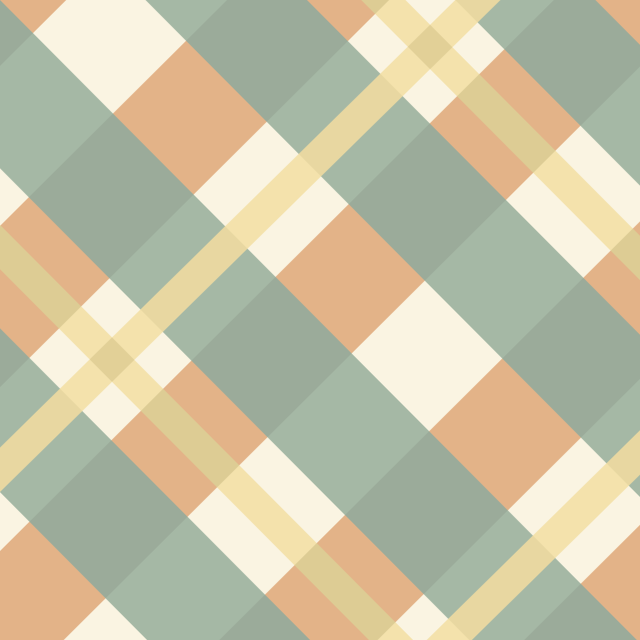
This pattern is drawn by a WebGL 2 fragment shader. Its source:

```glsl
#version 300 es
precision highp float;
// Diagonal plaid: alternating check bands crossed by slim gold stripes.

#define STRIPE_HALF 0.0347
#define FALL_TILT 1.005
#define RISE_TILT 0.995
#define RISE_STRIPE_TILT 0.983
#define FALL_STRIPE vec2(-0.386, 0.988) // first centre, spacing
#define RISE_STRIPE vec2(0.734, 0.956)

uniform vec2 u_resolution;
out vec4 fragColor;

const vec3 CREAM = vec3(0.980, 0.957, 0.886);
const vec3 ORANGE = vec3(0.890, 0.702, 0.533);
const vec3 LIGHT_SAGE = vec3(0.647, 0.722, 0.647);
const vec3 DARK_SAGE = vec3(0.608, 0.671, 0.604);
const vec3 GOLD_ON_CREAM = vec3(0.955, 0.885, 0.675);
const vec3 GOLD_ON_SAGE = vec3(0.910, 0.845, 0.630);
const vec3 GOLD_ON_ORANGE = vec3(0.865, 0.800, 0.580);
const vec3 GOLD_CROSSING = vec3(0.885, 0.815, 0.592);

// Slightly uneven borders of the falling and rising bands
const float FALL_EDGES[8] = float[8](-0.769, -0.513, -0.263, 0.0, 0.2285, 0.482, 0.715, 0.935);
const float RISE_EDGES[8] = float[8](0.103, 0.353, 0.605, 0.861, 1.099, 1.341, 1.587, 1.815);

// Toggles between 0 and 1 at every border, with smooth edges
float alternate(float x, float edges[8], float blur) {
  float state = 0.0;
  float direction = 1.0;
  for (int i = 0; i < 8; i++) {
    state += direction * smoothstep(edges[i] - blur, edges[i] + blur, x);
    direction = -direction;
  }
  return state;
}

// Coverage of evenly spaced stripes
float stripes(float x, vec2 layout_, float blur) {
  float halfStep = 0.5 * layout_.y;
  float dist = abs(mod(x - layout_.x + halfStep, layout_.y) - halfStep);
  return 1.0 - smoothstep(STRIPE_HALF - blur, STRIPE_HALF + blur, dist);
}

void main() {
  vec2 p = gl_FragCoord.xy / u_resolution;
  p.y = 1.0 - p.y; // measure downward from the top edge
  float blur = 1.0 / min(u_resolution.x, u_resolution.y);

  // Diagonal coordinates across the two band directions
  float fall = p.x * FALL_TILT - p.y;
  float rise = p.x * RISE_TILT + p.y;

  // Checks
  float sage = alternate(fall, FALL_EDGES, blur);
  float deep = 1.0 - alternate(rise, RISE_EDGES, blur);
  vec3 color = mix(mix(CREAM, ORANGE, deep), mix(LIGHT_SAGE, DARK_SAGE, deep), sage);

  // Translucent gold stripes
  float fallStripe = stripes(fall, FALL_STRIPE, blur);
  float riseStripe = stripes(p.x * RISE_STRIPE_TILT + p.y, RISE_STRIPE, blur);
  vec3 gold = mix(mix(GOLD_ON_CREAM, GOLD_ON_ORANGE, deep), GOLD_ON_SAGE, sage);
  color = mix(color, gold, max(fallStripe, riseStripe));
  color = mix(color, GOLD_CROSSING, fallStripe * riseStripe);

  fragColor = vec4(color, 1.0);
}
```
